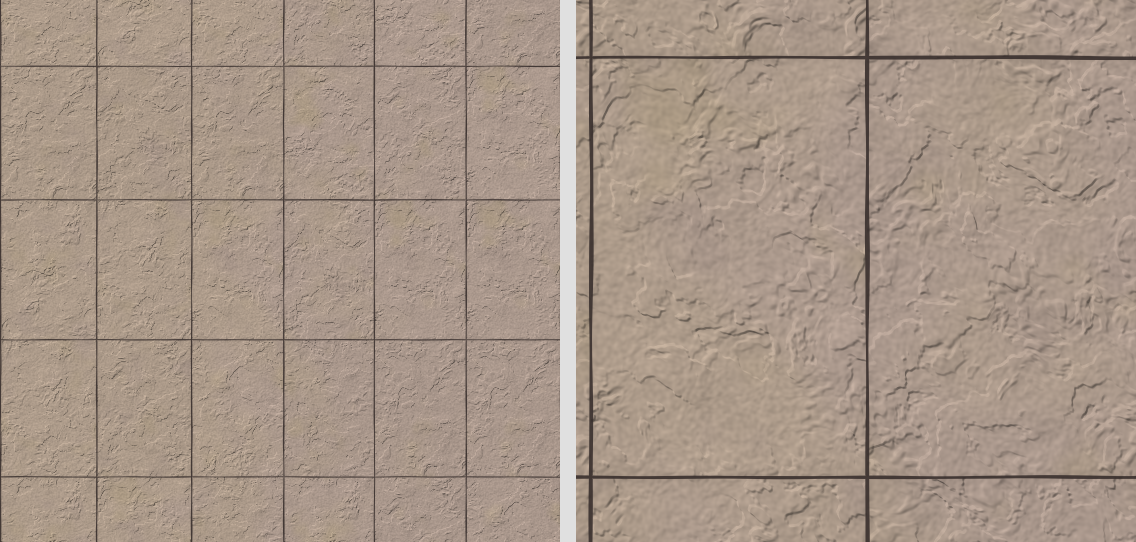
Left: the whole. Right: its middle third, enlarged.
Write a Shadertoy shader that draws this texture.

```glsl
// Stamped beige plaster tiles, six by four, with torn trowel relief and thin dark joints.

const vec2  TILES        = vec2(6.0, 4.0);
const vec2  GRID_ORIGIN  = vec2(0.004, 0.1255);  // first joint, share of the canvas
const vec2  DRIFT        = vec2(0.005, 0.006);   // slow unevenness of the joint spacing
const vec2  DRIFT_PHASE  = vec2(0.63, 2.76);
const float JOINT_HALF   = 0.00100;              // in canvas widths
const float JOINT_WOBBLE = 0.0009;
const float STAMPS       = 9.0;                  // distinct relief moulds
const float TERRACES     = 3.8;
const float LIGHT_REACH  = 0.0085;               // in tile widths
const vec2  LIGHT_DIR    = vec2(-0.62, 0.78);
const float SHADOW_GAIN  = 0.74;
const float SHINE_GAIN   = 0.46;

const vec3 WARM_PLASTER = vec3(0.677, 0.607, 0.541);
const vec3 PINK_PLASTER = vec3(0.670, 0.598, 0.553);
const vec3 OCHRE_STAIN  = vec3(0.662, 0.595, 0.505);
const vec3 GREY_STAIN   = vec3(0.630, 0.560, 0.522);
const vec3 JOINT_COLOR  = vec3(0.215, 0.178, 0.170);

vec2 hash2(vec2 p) {
    vec3 q = fract(p.xyx * vec3(0.1031, 0.1030, 0.0973));
    q += dot(q, q.yzx + 33.33);
    return fract((q.xx + q.yz) * q.zy);
}

vec2 gradientAt(vec2 cell) {
    float angle = 6.28318 * hash2(cell).x;
    return vec2(cos(angle), sin(angle));
}

// Gradient noise, roughly -0.7 to 0.7
float noise(vec2 p) {
    vec2 i = floor(p), f = p - i;
    vec2 u = f * f * f * (f * (f * 6.0 - 15.0) + 10.0);
    vec2 e = vec2(1.0, 0.0);
    float low  = mix(dot(gradientAt(i), f), dot(gradientAt(i + e.xy), f - e.xy), u.x);
    float high = mix(dot(gradientAt(i + e.yx), f - e.yx), dot(gradientAt(i + e.xx), f - e.xx), u.x);
    return mix(low, high, u.y);
}

float fbm(vec2 p, int octaves) {
    float sum = 0.0, gain = 0.6;
    for (int i = 0; i < octaves; i++) {
        sum += gain * noise(p);
        p = mat2(1.6, 1.2, -1.2, 1.6) * p + 7.3;
        gain *= 0.52;
    }
    return sum;
}

// Plaster height: torn terraces, crumbly patches and fine roughness
float relief(vec2 p) {
    vec2 bent = p + 0.08 * vec2(fbm(p * 4.0 + 11.0, 2), fbm(p * 4.0 + 47.0, 2));
    float base = fbm(bent * vec2(3.6, 4.2), 5);
    float level = base * TERRACES;
    float terrace = floor(level) + smoothstep(0.0, 0.24, fract(level));
    float torn = smoothstep(-0.32, 0.20, noise(p * 3.7 + 23.0));
    float crumbly = smoothstep(-0.04, 0.34, noise(p * 3.3 + 61.0));
    float crumbs = smoothstep(-0.05, 0.18, fbm(bent * vec2(14.0, 16.0) + 5.0, 2));
    float rough = fbm(bent * vec2(24.0, 27.0) + 37.0, 2);
    return 0.4 * base + 0.50 * torn * terrace + 0.50 * crumbly * crumbs + 0.30 * rough;
}

void mainImage(out vec4 fragColor, in vec2 fragCoord) {
    vec2 uv = fragCoord / iResolution.xy;
    vec2 canvas = vec2(1.0, iResolution.y / iResolution.x);
    vec2 p = uv * canvas;
    float pixel = 1.0 / iResolution.x;

    // Uneven grid
    vec2 wobble = JOINT_WOBBLE * vec2(noise(p * 14.0), noise(p * 14.0 + 31.0));
    vec2 drift = DRIFT * sin(6.28318 * uv - DRIFT_PHASE);
    vec2 grid = (uv - GRID_ORIGIN - drift + wobble) * TILES;
    vec2 tile = floor(grid);
    vec2 local = fract(grid);
    vec2 jointDist = (0.5 - abs(local - 0.5)) / TILES * canvas;

    // Each tile reuses one of a few moulds
    vec2 random = hash2(tile + 19.0);
    float stamp = floor(random.x * STAMPS);
    vec2 q = local * canvas * TILES.x / TILES + stamp * vec2(13.7, 8.9) + 3.0;

    // Raking light over the relief
    float slope = relief(q) - relief(q + LIGHT_REACH * LIGHT_DIR);
    float shine = min(max(slope, 0.0), 0.24);
    float shadow = min(max(-slope, 0.0), 0.6);

    // Plaster tint, stains and grain
    float pinkness = smoothstep(0.30, 0.70, uv.x + 0.6 * fbm(p * 9.0, 2));
    vec3 color = mix(WARM_PLASTER, PINK_PLASTER, pinkness);
    color = mix(color, OCHRE_STAIN, 0.8 * smoothstep(0.08, 0.45, fbm(q * 2.0 + 71.0, 3)));
    color = mix(color, GREY_STAIN, 0.6 * smoothstep(0.08, 0.50, fbm(q * 1.8 + 91.0, 4)));
    color *= 1.0 + 0.02 * (random.y - 0.5) + 0.04 * fbm(p * 60.0, 2);
    color *= 1.0 + 0.08 * noise(p * 290.0);
    color *= 1.0 + SHINE_GAIN * shine - SHADOW_GAIN * shadow;

    // Joints with a soft dirty rim
    float nearest = min(jointDist.x, jointDist.y);
    color *= 1.0 - 0.07 * exp(-nearest / 0.0020);
    float halfWidth = JOINT_HALF * (1.0 + 0.7 * noise(p * 17.0 + 53.0));
    vec2 cover = clamp((halfWidth * vec2(1.1, 0.9) - jointDist) / pixel + 0.5, 0.0, 1.0);
    color = mix(color, JOINT_COLOR, 0.88 * max(cover.x, cover.y));

    fragColor = vec4(color, 1.0);
}
```
